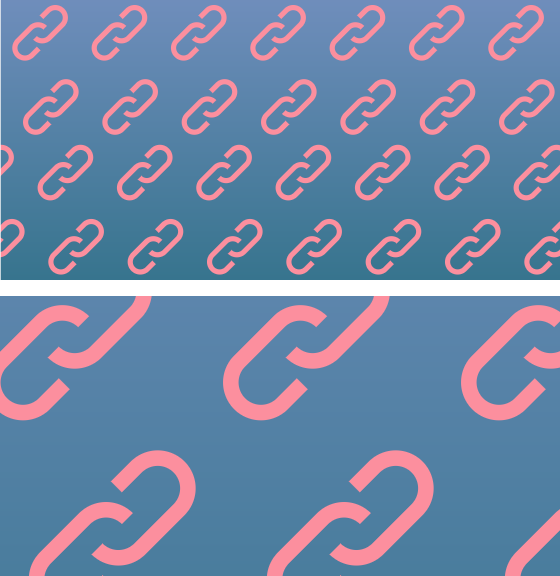
Top, the full canvas; bottom, a detail of the centre.
Give the GLSL for this pattern, as a WebGL 2 fragment shader.

```glsl
#version 300 es
precision highp float;
// Staggered rows of pink diagonal chain links on a blue to teal gradient.

uniform vec2 u_resolution;
out vec4 outColor;

// Lengths are in design units: UNITS of them span the canvas height.
const float UNITS = 384.0;
const int ROWS = 4;
const float COLUMN_STEP = 108.8;
const vec2 FIRST_CENTER = vec2(55.0, 339.0);
const vec2 ROW_STEP = vec2(14.7, -101.7);   // first to second row of a pair
const vec2 PAIR_STEP = vec2(34.7, -191.7);  // one pair of rows to the next

const float LINK_RADIUS = 13.8;     // centerline radius of the round ends
const float HALF_STROKE = 3.55;
const float INNER_END = 4.0;        // cap centers along the link axis
const float OUTER_END = 29.4;
const float GAP_END = 16.5;         // where the open side starts
const float EDGE_WIDTH = 1.0;       // pale strip on the left border

const vec3 SKY_TOP = vec3(0.435, 0.555, 0.735);
const vec3 TEAL_BOTTOM = vec3(0.215, 0.455, 0.555);
const vec3 LINK_PINK = vec3(0.99, 0.56, 0.62);
const vec3 EDGE_WHITE = vec3(0.97);

// Outlined capsule along x, with a gap in its upper inner quarter.
float openLink(vec2 p) {
    float axisX = clamp(p.x, INNER_END, OUTER_END);
    float ring = abs(length(p - vec2(axisX, 0.0)) - LINK_RADIUS) - HALF_STROKE;
    float gap = min(GAP_END - p.x, p.y);
    return max(ring, gap);
}

// Two interlocking open links, turned onto the rising diagonal.
float chainIcon(vec2 p) {
    vec2 q = vec2(p.x + p.y, p.y - p.x) * inversesqrt(2.0);
    return min(openLink(q), openLink(-q));
}

// Antialiased coverage of a signed distance.
float coverage(float distance, float pixel) {
    return clamp(0.5 - distance / pixel, 0.0, 1.0);
}

void main() {
    float pixel = UNITS / u_resolution.y;
    vec2 p = gl_FragCoord.xy * pixel;

    // Background gradient
    vec3 color = mix(TEAL_BOTTOM, SKY_TOP, p.y / UNITS);

    // Rows of icons, each repeated across
    float nearest = UNITS;
    for (int row = 0; row < ROWS; row++) {
        vec2 center = FIRST_CENTER + PAIR_STEP * float(row / 2) + ROW_STEP * float(row % 2);
        vec2 local = p - center;
        local.x = mod(local.x + 0.5 * COLUMN_STEP, COLUMN_STEP) - 0.5 * COLUMN_STEP;
        nearest = min(nearest, chainIcon(local));
    }
    color = mix(color, LINK_PINK, coverage(nearest, pixel));

    // Pale left border
    color = mix(color, EDGE_WHITE, coverage(p.x - EDGE_WIDTH, pixel));

    outColor = vec4(color, 1.0);
}
```
